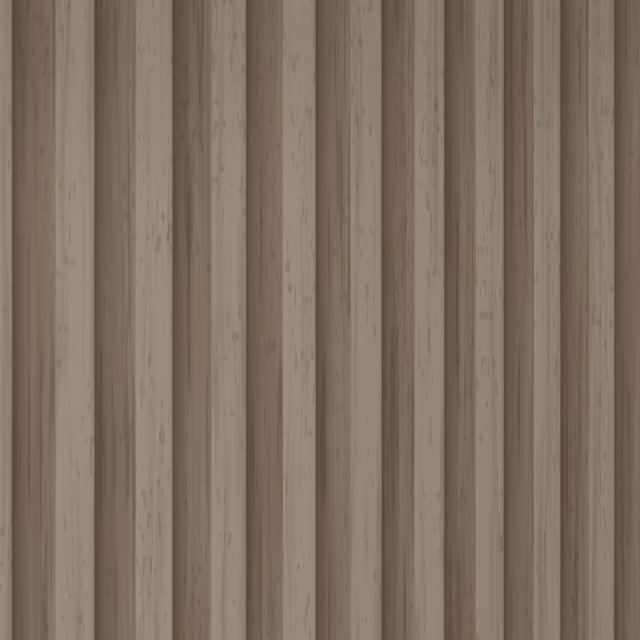
Give the GLSL for this texture, as a Shadertoy shader.

```glsl
const vec3 FACE_LIGHT = vec3(0.590, 0.535, 0.478);
const vec3 FACE_DARK = vec3(0.520, 0.462, 0.408);
const vec3 GROOVE_LIGHT = vec3(0.530, 0.464, 0.404);
const vec3 GROOVE_DARK = vec3(0.430, 0.358, 0.302);
const vec3 GROOVE_RED = vec3(0.490, 0.394, 0.334);
const vec3 SHADOW = vec3(0.335, 0.275, 0.232);

const float FIRST_EDGE = 0.0208;   // right edge of the first slat
const float FIRST_PITCH = 0.1328;  // slat spacing at that edge
const float PERSPECTIVE = 0.0301;  // narrowing toward the right
const float FACE_START = 0.505;    // share of each period taken by the groove
const float EDGE_SOFTNESS = 0.022;
const float SHADOW_WIDTH = 0.075;

float hash(vec2 p) {
    vec3 q = fract(p.xyx * vec3(0.1031, 0.1030, 0.0973));
    q += dot(q, q.yzx + 33.33);
    return fract((q.x + q.y) * q.z);
}

float noise(vec2 p) {
    vec2 i = floor(p), f = fract(p);
    f = f * f * (3.0 - 2.0 * f);
    return mix(mix(hash(i), hash(i + vec2(1, 0)), f.x),
               mix(hash(i + vec2(0, 1)), hash(i + vec2(1, 1)), f.x), f.y);
}

float fbm(vec2 p) {
    float sum = 0.0, weight = 0.5;
    for (int k = 0; k < 4; k++) {
        sum += weight * noise(p);
        p = p * 2.03 + 17.3;
        weight *= 0.5;
    }
    return sum / 0.9375;
}

// Long wavering fibres, different on every board
float grain(vec2 p, float board) {
    vec2 q = p + vec2(board * 13.7, hash(vec2(board, 4.0)) * 40.0);
    q.x += 0.10 * (noise(q * vec2(1.5, 3.0)) - 0.5);
    return 0.6 * fbm(q * vec2(9.0, 1.8)) + 0.4 * fbm(q * vec2(26.0, 5.0));
}

// Short dark flecks along the fibres
float pores(vec2 p, float board) {
    vec2 q = p + vec2(board * 7.3, board * 3.1);
    float fleck = smoothstep(0.66, 0.92, noise(q * vec2(34.0, 48.0)));
    return fleck * smoothstep(0.30, 0.65, noise(q * vec2(8.0, 9.0)));
}

vec3 faceColor(vec2 p, float t, float board) {
    float g = grain(p, board);
    vec3 color = mix(FACE_DARK, FACE_LIGHT, smoothstep(0.18, 0.60, g));
    color *= 0.98 + 0.04 * hash(vec2(board, 9.0));
    color *= 1.0 - 0.10 * pores(p, board);
    color *= 1.0 + 0.02 * (1.0 - smoothstep(FACE_START, FACE_START + 0.09, t));
    return color * (1.0 - 0.06 * smoothstep(0.92, 1.0, t));
}

vec3 grooveColor(vec2 p, float depth, float board, float x) {
    float g = grain(p, board + 40.0);
    float lift = 0.16 + 0.62 * smoothstep(0.02, FACE_START, depth);
    lift += 1.5 * (g - 0.5) + 0.16 * (0.5 - x);
    vec3 color = mix(GROOVE_DARK, GROOVE_LIGHT, clamp(lift, 0.0, 1.0));

    // Warm patches and dark figure streaks
    float warmth = smoothstep(0.48, 0.75, noise(p * vec2(2.0, 2.6) + board * 5.7));
    color = mix(color, GROOVE_RED, 0.40 * warmth);
    float figure = fbm(p * vec2(16.0, 2.6) + vec2(board * 3.3, board));
    color *= 1.0 - 0.13 * smoothstep(0.56, 0.74, figure);
    color *= 1.0 - 0.08 * pores(p, board + 40.0);

    // Shadow cast by the slat on the left
    float shade = exp(-max(depth, 0.0) / SHADOW_WIDTH);
    return mix(color, SHADOW, 0.85 * shade);
}

void mainImage(out vec4 fragColor, in vec2 fragCoord) {
    vec2 uv = fragCoord / iResolution.xy;

    // Slat count grows faster toward the right
    float u = uv.x - FIRST_EDGE;
    float n = u / (FIRST_PITCH - PERSPECTIVE * u);
    float t = fract(n);
    float depth = t > 0.75 ? t - 1.0 : t;
    vec2 p = vec2(n, uv.y * 6.0 / 5.0);

    float soft = max(EDGE_SOFTNESS, fwidth(n));
    float face = smoothstep(FACE_START - soft, FACE_START + soft, t)
               * (1.0 - smoothstep(1.0 - 1.5 * soft, 1.0, t));

    vec3 groove = grooveColor(p, depth, floor(n + 0.25), uv.x);
    vec3 color = mix(groove, faceColor(p, t, floor(n)), face);

    // Gentle room light: dimmer at the top and the far right
    color *= 1.0 - 0.06 * smoothstep(0.65, 1.0, uv.y);
    color *= 1.01 - 0.035 * smoothstep(0.5, 1.0, uv.x);
    color *= 0.985 + 0.03 * noise(uv * vec2(3.0, 2.0));
    fragColor = vec4(color, 1.0);
}
```
